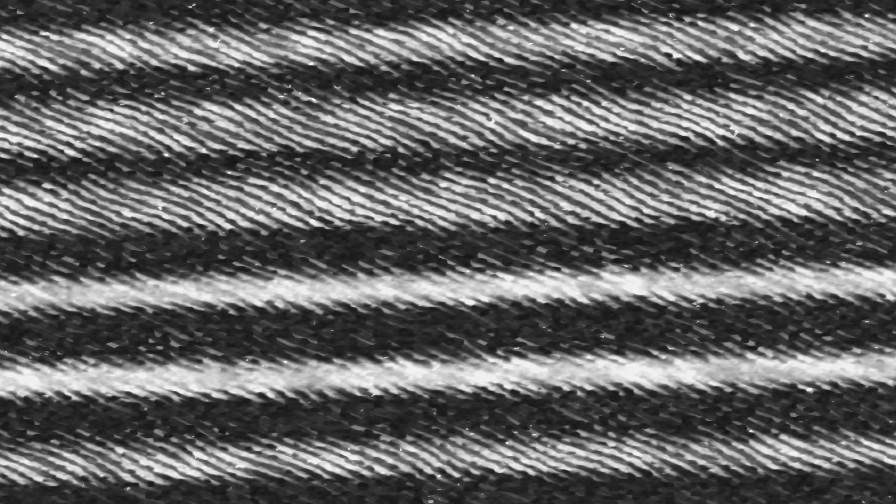
Give the GLSL for this texture, as a Shadertoy shader.

```glsl
const int BANDS = 6;
// Per band: centre from the top, half height, solidity of the thread core
const vec3 BAND[BANDS] = vec3[](
    vec3(.087, .045, .38), vec3(.243, .055, .20), vec3(.398, .055, .20),
    vec3(.573, .040, .90), vec3(.744, .041, .95), vec3(.910, .038, .30));

vec3 hash3(vec2 p) {
    vec3 q = fract(p.xyx * vec3(.1031, .1030, .0973));
    q += dot(q, q.yxz + 33.33);
    return fract((q.xxy + q.yzz) * q.zyx);
}

// Smooth cellular noise: random cell values blended near cell borders
float cellular(vec2 p) {
    vec2 cell = floor(p), f = fract(p);
    float sum = 0., total = 0.;
    for (int y = -1; y <= 1; y++)
        for (int x = -1; x <= 1; x++) {
            vec2 o = vec2(x, y);
            vec3 h = hash3(cell + o + 40.);
            vec2 d = o + .15 + .7 * h.xy - f;
            float w = exp(-6. * dot(d, d));
            sum += w * h.z;
            total += w;
        }
    return sum / total;
}

void mainImage(out vec4 fragColor, in vec2 fragCoord) {
    vec2 p = fragCoord / iResolution.y;
    p.y = 1. - p.y;

    // Cloth lies slightly tilted and sags in slow waves
    float level = p.y + .016 * (p.x - .89)
                + .0015 * sin(p.x * 7. + p.y * 9.) + .001 * sin(p.x * 17. - p.y * 23.);

    // Grain: short flat fibres, and patches drawn out along the twill
    float grain = cellular(p * vec2(62., 115.));
    float fibre = cellular(vec2(p.x * 105., p.y * 170.) + 17.);
    float patches = cellular(vec2(p.x * 21. - p.y * 46., p.y * 34.) + 71.);

    // Twill: diagonal ribs falling to the right
    float phase = p.x * 21. - p.y * 46. + .28 * (grain - .5)
                + .18 * sin(p.x * 11. + p.y * 31.) + .12 * sin(p.x * 29. - p.y * 13.);
    float wave = .5 + .5 * cos(6.2832 * phase);
    float rib = smoothstep(.02, .98, wave + .55 * (patches - .5) + .25 * (fibre - .5));

    // Light bands, fading in from above and ending sharper below
    float light = 0., solid = 0., halo = 0.;
    float ragged = .009 * (wave - .5) + .014 * (grain - .5);
    for (int i = 0; i < BANDS; i++) {
        float d = level - BAND[i].x;
        float h = BAND[i].y + ragged;
        float band = smoothstep(-h - .016, -h + .032, d) * (1. - smoothstep(h - .022, h + .009, d));
        light = max(light, band);
        float core = (d + .004) / (BAND[i].y * .72);
        solid = max(solid, BAND[i].z * exp(-core * core * core * core));
        float above = (d + BAND[i].y + .022) / .025;
        halo = max(halo, exp(-above * above));
    }

    // Dark ground with faint ticks of weft, thicker just above each band
    float tick = smoothstep(.55, .95, wave * .55 + patches * .5) * smoothstep(.35, .75, grain);
    float ground = .08 + .11 * grain + .05 * fibre + tick * (.10 + .22 * halo);

    // Bright yarn and the shadow between its ribs
    float yarn = .67 + .24 * patches + .14 * (grain - .5) + .10 * (fibre - .5) + .07 * solid;
    float shadow = .13 + .17 * grain;
    float woven = mix(shadow, yarn, 1. - (1. - rib) * (1. - solid));
    float tone = mix(ground, woven, light);

    // Rare pale lint
    tone += .4 * smoothstep(.90, .97, fibre) * smoothstep(.75, .9, grain);
    fragColor = vec4(vec3(clamp(tone, 0., .94)), 1.);
}
```
